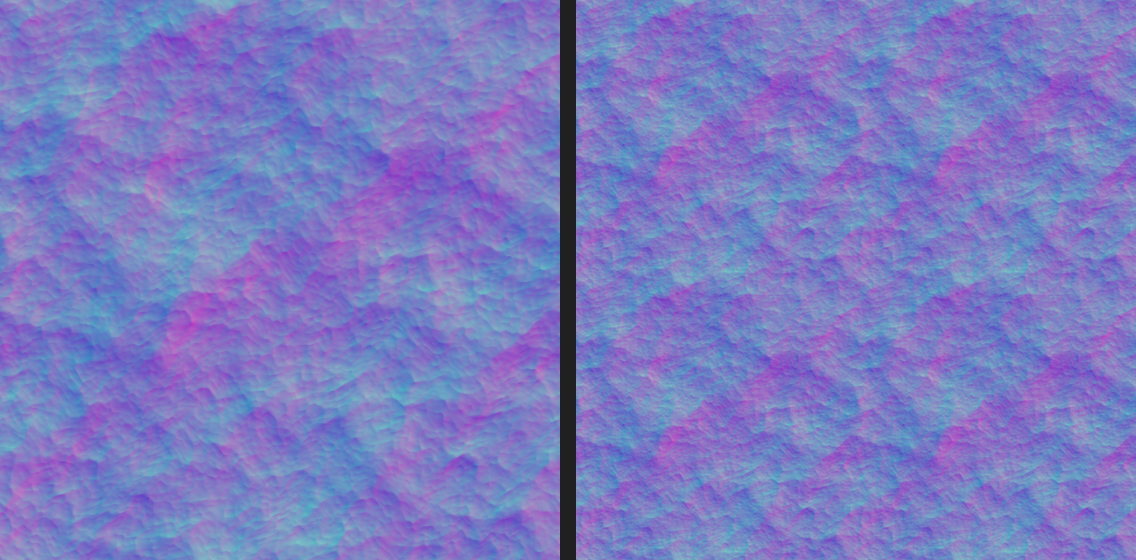
Left: one tile. Right: repeated 2 by 2.
A three.js fragment shader for this texture map:

```glsl
#define BASE_CELLS 3.0
#define OCTAVES 6
#define GAIN 0.95
#define SLOPE 0.112
#define COARSE_CREASE 14.0
#define FINE_CREASE 6.5
#define SIZE_SPREAD 1.8
#define WARP 0.024
#define FLAT_COLOR vec3(0.487, 0.488, 0.77)

varying vec2 vUv;

const float TAU = 6.2831853;

// Symmetric metric: leans the lumps slightly along the rising diagonal
const mat2 LEAN = mat2(0.93, -0.14, -0.14, 1.1);

vec2 hash2(vec2 cell, float seed) {
  vec2 k = vec2(dot(cell, vec2(127.1, 311.7)), dot(cell, vec2(269.5, 183.3)));
  return fract(sin(k + seed * vec2(17.3, 41.9)) * 43758.5);
}

// Layered sines with whole wave numbers crinkle the domain and still wrap
vec2 crinkle(vec2 p) {
  float waves = 3.0;
  for (int i = 0; i < 5; i++) {
    float side = floor(waves * 0.6);
    vec2 phase = TAU * vec2(dot(p, vec2(side, waves)), dot(p, vec2(waves, -side)));
    p += WARP / waves * sin(phase + float(i) * vec2(1.7, 2.9));
    waves = waves * 2.0 + 1.0;
  }
  return p;
}

// Slope of wrapping cellular lumps of uneven size and steepness
vec2 cellSlope(vec2 p, float cells, float seed, float crease) {
  vec2 q = p * cells + hash2(vec2(seed, 3.0), 5.0);
  vec2 base = floor(q);
  vec2 slope = vec2(0.0);
  float total = 0.0;
  for (int y = -1; y <= 1; y++) {
    for (int x = -1; x <= 1; x++) {
      vec2 cell = base + vec2(float(x), float(y));
      vec2 id = mod(cell, cells);
      vec2 toCenter = cell + hash2(id, seed) - q;
      vec2 vary = hash2(id, seed + 20.0);
      vec2 lean = LEAN * toCenter;
      float weight = exp(SIZE_SPREAD * vary.x - crease * dot(toCenter, lean));
      slope += weight * lean * (0.55 + 0.9 * vary.y);
      total += weight;
    }
  }
  return slope / max(total, 1e-9);
}

void main() {
  vec2 p = crinkle(vUv);

  // Sum the slopes from broad creased lumps down to soft fine grain
  vec2 slope = vec2(0.0);
  float cells = BASE_CELLS;
  float strength = SLOPE;
  for (int i = 0; i < OCTAVES; i++) {
    float fineness = float(i) / float(OCTAVES - 1);
    float crease = mix(COARSE_CREASE, FINE_CREASE, fineness);
    slope += strength * cellSlope(p, cells, float(i) + 1.0, crease);
    cells *= 2.0;
    strength *= GAIN;
  }

  gl_FragColor = vec4(FLAT_COLOR + vec3(slope, 0.0), 1.0);
}
```
